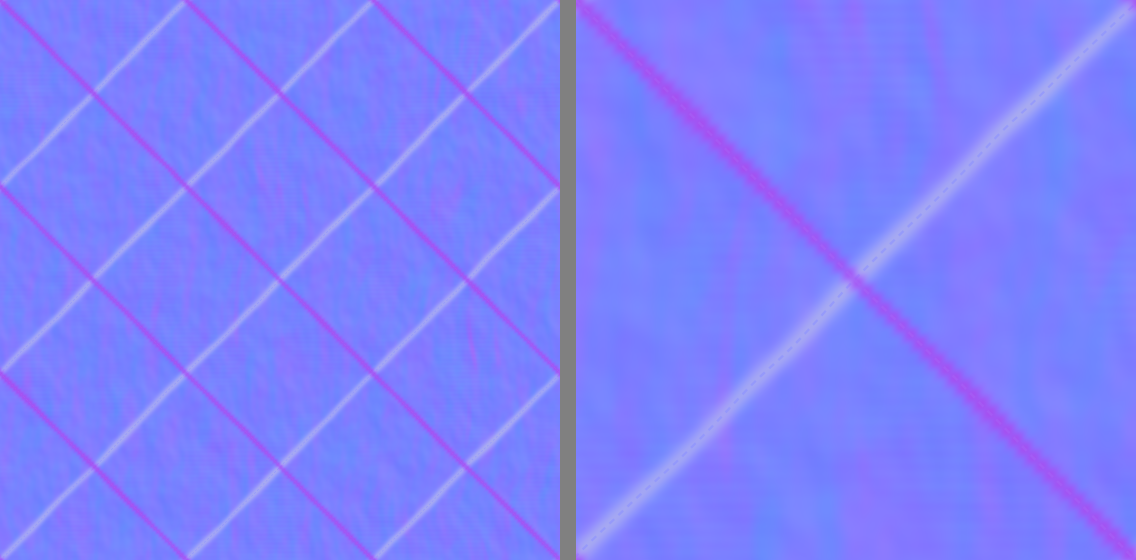
Left: the whole. Right: its middle third, enlarged.
Write a Shadertoy shader that draws this texture map.

```glsl
#define REPEATS 3.0
#define LIGHT_WIDTH 0.0066
#define DARK_WIDTH 0.0058
#define STITCH_WIDTH 0.0007
#define STITCHES 96.0
#define WOBBLE 0.0045
#define STREAK_TILT 0.17
#define WRINKLE_HEIGHT 0.0017
#define WEAVE_TILT 0.012
#define BASE_TILT vec2(-0.042, 0.004)
#define LIGHT_TILT vec2(0.33, 0.35)
#define DARK_TILT vec2(0.29, -0.37)

const float TAU = 6.2831853;

vec2 cellGradient(vec2 cell, vec2 period) {
    cell = mod(cell, period);
    float angle = TAU * fract(sin(dot(cell, vec2(127.1, 311.7)) + period.x) * 43758.5);
    return vec2(cos(angle), sin(angle));
}

// Gradient noise that wraps at the canvas border
float tiledNoise(vec2 uv, vec2 period) {
    vec2 p = uv * period;
    vec2 i = floor(p), f = p - i;
    vec2 u = f * f * f * (f * (f * 6.0 - 15.0) + 10.0);
    vec2 e = vec2(0.0, 1.0);
    float a = dot(cellGradient(i, period), f);
    float b = dot(cellGradient(i + e.yx, period), f - e.yx);
    float c = dot(cellGradient(i + e.xy, period), f - e.xy);
    float d = dot(cellGradient(i + e.yy, period), f - e.yy);
    return mix(mix(a, b, u.x), mix(c, d, u.x), u.y);
}

float wrinkleHeight(vec2 uv) {
    float height = 0.0, amplitude = WRINKLE_HEIGHT;
    vec2 period = vec2(15.0, 11.0);
    for (int octave = 0; octave < 3; octave++) {
        height += amplitude * tiledNoise(uv, period);
        period *= 2.0;
        amplitude *= 0.5;
    }
    return height;
}

// Slope of the cloth: wrinkles, upright streaks and faint threads
vec2 clothTilt(vec2 uv) {
    vec2 e = vec2(0.0015, 0.0);
    vec2 slope = vec2(wrinkleHeight(uv + e.xy) - wrinkleHeight(uv - e.xy),
                      wrinkleHeight(uv + e.yx) - wrinkleHeight(uv - e.yx)) / (2.0 * e.x);

    vec2 bent = uv + vec2(0.03 * tiledNoise(uv, vec2(5.0, 6.0)), 0.0);
    float streak = tiledNoise(bent, vec2(37.0, 7.0)) + 0.5 * tiledNoise(bent, vec2(83.0, 13.0));
    float ridge = smoothstep(0.2, 0.6, tiledNoise(bent, vec2(43.0, 8.0)));
    float patches = smoothstep(-0.2, 0.4, tiledNoise(uv, vec2(9.0)));
    vec2 tilt = STREAK_TILT * (streak + ridge * patches) * vec2(0.9, -0.55);

    float threads = WEAVE_TILT * patches * sin(TAU * 128.0 * uv.y);
    return BASE_TILT - slope + tilt + vec2(0.0, threads);
}

// Distance to the nearest of the parallel diagonal seams
float seamDistance(float across) {
    return abs(fract(across * REPEATS + 0.5) - 0.5) / (REPEATS * sqrt(2.0));
}

float seamBand(float dist, float width) {
    return exp(-dist * dist / (width * width));
}

// Broken thread along the middle of a seam
float stitchMask(float dist, float along, float pixel) {
    float line = clamp((STITCH_WIDTH + 0.5 * pixel - dist) / pixel, 0.0, 1.0);
    float dash = smoothstep(-0.5, 0.3, sin(TAU * STITCHES * along));
    return line * dash;
}

void mainImage(out vec4 fragColor, in vec2 fragCoord) {
    vec2 uv = fragCoord / iResolution.xy;
    float pixel = 1.0 / min(iResolution.x, iResolution.y);
    vec2 tilt = clothTilt(uv);

    // Two families of slightly uneven diagonals
    float sway = WOBBLE * (tiledNoise(uv, vec2(8.0)) + 0.5 * tiledNoise(uv, vec2(21.0)));
    float rising = uv.x - uv.y, falling = uv.x + uv.y;
    float lightDist = seamDistance(rising + sway);
    float darkDist = seamDistance(falling + 0.6 * sway);
    float wear = tiledNoise(uv, vec2(11.0));

    float light = seamBand(lightDist, LIGHT_WIDTH * (1.0 + 0.3 * wear));
    tilt = mix(tilt, LIGHT_TILT, light * (0.88 + 0.2 * wear));
    tilt = mix(tilt, vec2(0.06, 0.1), 0.5 * stitchMask(lightDist, falling, pixel));

    float beads = 0.07 * sin(TAU * STITCHES * rising);
    float dark = seamBand(darkDist, DARK_WIDTH * (1.0 + beads - 0.3 * wear));
    tilt = mix(tilt, DARK_TILT, dark * (0.88 + beads - 0.2 * wear));
    tilt = mix(tilt, vec2(0.3, -0.12), 0.3 * stitchMask(darkDist, rising, pixel));

    // Pack the unit normal into colour
    float facing = sqrt(max(1.0 - dot(tilt, tilt), 0.0));
    fragColor = vec4(0.5 + 0.5 * vec3(tilt, facing), 1.0);
}
```
